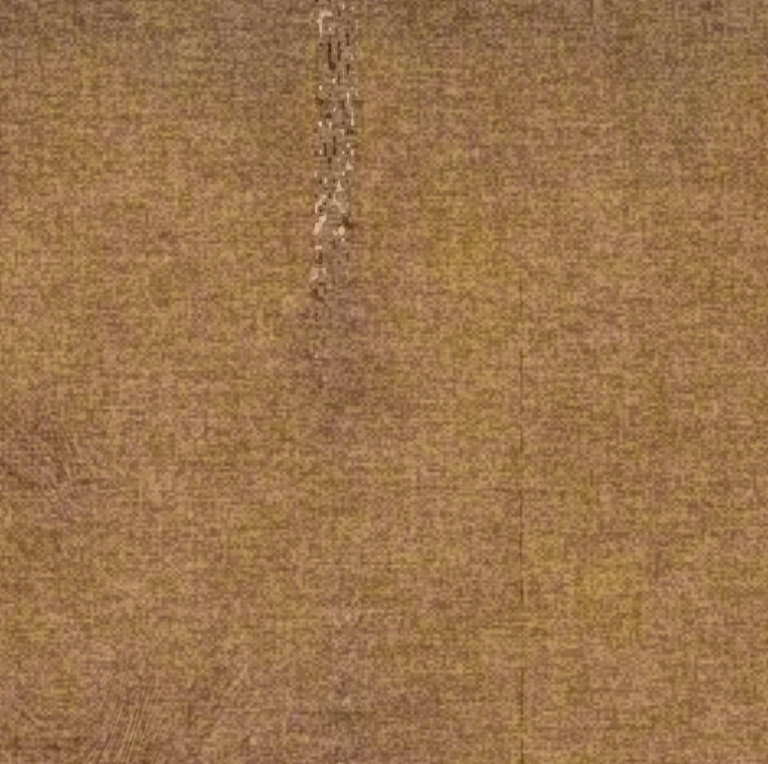
Write a Shadertoy shader that draws this texture.

```glsl
const vec3 OCHRE = vec3(0.620, 0.464, 0.294);
const vec3 UMBER = vec3(0.500, 0.395, 0.285);
const vec3 MAUVE = vec3(0.535, 0.385, 0.290);
const vec3 GOLD = vec3(0.650, 0.490, 0.270);
const vec3 WORN = vec3(0.535, 0.425, 0.335);
const vec3 CREAM = vec3(0.900, 0.760, 0.560);

float hash(vec2 cell, float seed) {
    vec3 p = fract(vec3(cell.xyx + seed * 17.3) * vec3(0.1031, 0.1030, 0.0973));
    p += dot(p, p.yzx + 33.33);
    return fract((p.x + p.y) * p.z);
}

// Smooth value noise, centred on zero
float noise(vec2 p, float seed) {
    vec2 cell = floor(p);
    vec2 f = fract(p);
    f = f * f * (3.0 - 2.0 * f);
    float low = mix(hash(cell, seed), hash(cell + vec2(1, 0), seed), f.x);
    float high = mix(hash(cell + vec2(0, 1), seed), hash(cell + vec2(1, 1), seed), f.x);
    return mix(low, high, f.y) - 0.5;
}

float cloud(vec2 p, float seed) {
    float sum = 0.0;
    float gain = 0.6;
    for (int i = 0; i < 4; i++) {
        sum += gain * noise(p, seed + float(i));
        p = p * 2.1 + 7.7;
        gain *= 0.55;
    }
    return sum;
}

vec2 rotate(vec2 p, float angle) {
    float c = cos(angle);
    float s = sin(angle);
    return vec2(c * p.x + s * p.y, c * p.y - s * p.x);
}

// Soft oval stain with a ragged border
float stain(vec2 uv, vec2 centre, vec2 radius, float ragged) {
    float d = length((uv - centre) / radius) + ragged;
    return 1.0 - smoothstep(0.25, 1.15, d);
}

// Vertical band with soft sides
float band(float x, float centre, float halfWidth, float soft) {
    return 1.0 - smoothstep(halfWidth - soft, halfWidth + soft, abs(x - centre));
}

// Fine grain with broken horizontal and vertical threads
float weave(vec2 uv) {
    float grain = 0.16 * noise(uv * vec2(235.0, 255.0), 1.0)
                + 0.08 * noise(uv * vec2(130.0, 150.0), 2.0);
    float weft = 0.075 * noise(uv * vec2(28.0, 240.0), 3.0)
               + 0.035 * noise(uv * vec2(6.0, 130.0), 4.0);
    float warp = 0.050 * noise(uv * vec2(240.0, 30.0), 5.0)
               + 0.020 * noise(uv * vec2(110.0, 5.0), 6.0);
    return grain + weft + warp;
}

float scratches(vec2 uv, float angle, float seed) {
    return noise(rotate(uv, angle) * vec2(30.0, 190.0), seed);
}

void mainImage(out vec4 fragColor, in vec2 fragCoord) {
    vec2 uv = fragCoord / iResolution.xy;
    float ragged = cloud(uv * 9.0, 20.0);

    // Broad tone: dull top, mauve stains, golden patches
    float dullTop = smoothstep(0.72, 1.04, uv.y + 0.25 * ragged);
    float lowerLeft = stain(uv, vec2(0.17, 0.03), vec2(0.27, 0.16), ragged);
    float left = stain(uv, vec2(0.04, 0.39), vec2(0.14, 0.12), ragged);
    float middle = stain(uv, vec2(0.43, 0.54), vec2(0.10, 0.16), ragged);
    float lowerMiddle = stain(uv, vec2(0.47, 0.06), vec2(0.17, 0.15), ragged);
    float gold = stain(uv, vec2(0.62, 0.62), vec2(0.09, 0.18), ragged)
               + stain(uv, vec2(0.76, 0.22), vec2(0.10, 0.10), ragged);
    vec3 color = mix(OCHRE, UMBER, 0.80 * dullTop);
    color = mix(color, MAUVE, 0.55 * max(max(lowerLeft, left), max(middle, lowerMiddle)));
    color = mix(color, GOLD, 0.50 * gold);
    color += 0.055 * cloud(uv * 5.0, 30.0);

    // Coarse drift between yellow and pink
    float tint = noise(uv * 34.0, 40.0) + 0.7 * noise(uv * 75.0, 41.0);
    color += tint * vec3(0.012, -0.010, 0.050);

    // Cloth and slanted rubbing
    float cloth = weave(uv);
    color += cloth * vec3(1.0, 0.97, 0.85);
    float rubbed = max(lowerLeft, left);
    color += 0.13 * rubbed * scratches(uv, mix(-0.7, 0.9, smoothstep(0.06, 0.22, uv.x)), 50.0);
    color += 0.07 * stain(uv, vec2(0.33, 0.43), vec2(0.12, 0.08), ragged) * scratches(uv, 0.8, 51.0);

    // Worn strip, fading downward, with pale and dark flecks
    float wander = 0.012 * noise(vec2(uv.y * 9.0, 0.5), 60.0);
    float wear = band(uv.x + wander, 0.44, 0.026, 0.013) * smoothstep(0.42, 0.85, uv.y);
    wear += 0.35 * band(uv.x + wander, 0.455, 0.025, 0.018) * (1.0 - smoothstep(0.15, 0.40, uv.y));
    color = mix(color, WORN + cloth, 0.65 * wear);
    float fleck = noise(uv * vec2(170.0, 105.0), 61.0);
    float edge = band(uv.x + wander, 0.417, 0.008, 0.006) * smoothstep(0.38, 0.62, uv.y);
    float flecked = clamp(wear + 0.6 * edge, 0.0, 1.0);
    color += 0.24 * flecked * smoothstep(0.18, 0.42, fleck);
    color -= 0.17 * flecked * smoothstep(0.16, 0.42, -fleck);

    // Thin creases, broken along their length
    float creaseX = 0.679 + 0.003 * noise(vec2(uv.y * 14.0, 2.5), 70.0);
    float upright = band(uv.x, creaseX, 0.0016, 0.0014) * (1.0 - smoothstep(0.55, 0.75, uv.y));
    color -= 0.11 * upright * smoothstep(-0.25, 0.25, noise(vec2(uv.y * 45.0, 3.5), 71.0));
    float creaseY = 0.385 - 0.04 * uv.x + 0.004 * noise(vec2(uv.x * 15.0, 4.5), 72.0);
    float level = band(uv.y, creaseY, 0.002, 0.002) * band(uv.x, 0.45, 0.25, 0.06);
    color -= 0.06 * level * smoothstep(-0.3, 0.3, noise(vec2(uv.x * 40.0, 5.5), 73.0));

    // Small bare chip in the worn strip
    float chip = length((uv - vec2(0.445, 0.698)) / vec2(0.006, 0.008));
    color = mix(color, CREAM, 0.85 * (1.0 - smoothstep(0.4, 1.1, chip)));

    fragColor = vec4(clamp(color, 0.0, 1.0), 1.0);
}
```
